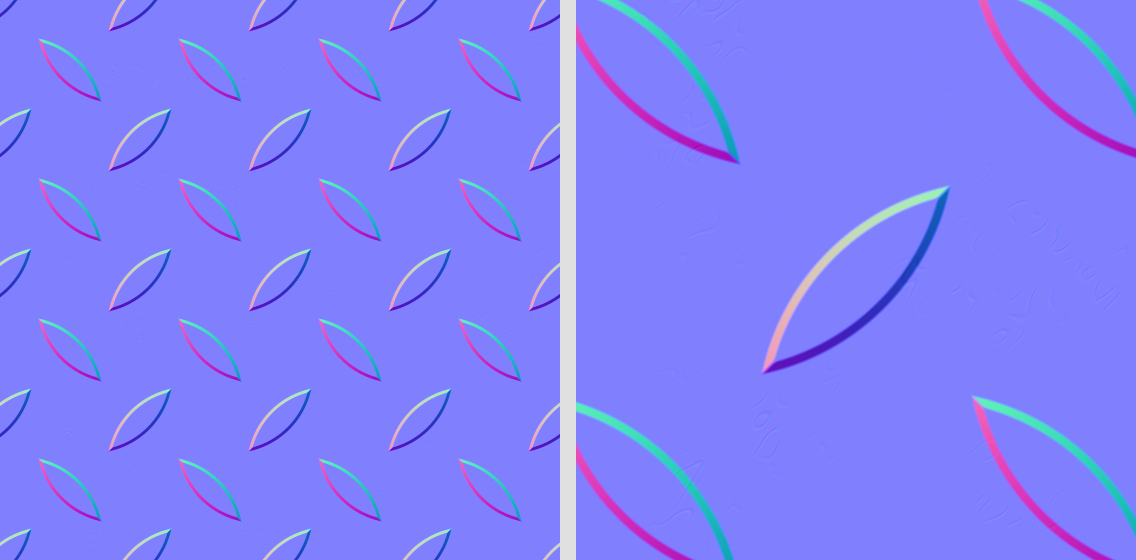
Left, the full canvas; right, a detail of the centre.
Give the GLSL for this texture map, as a three.js fragment shader.

```glsl
// Tangent-space normal map of a tread plate: raised lens-shaped lugs in two diagonal
// directions, staggered on a square grid. Each lug is the overlap of two circles whose
// rim is a narrow bevel; sparse faint scratches from wrapping gradient noise lie between.

varying vec2 vUv;

const float REPEATS = 4.0;           // cells across and down
const float HALF_LENGTH = 0.317;     // lug size, in cells
const float HALF_WIDTH = 0.095;
const float BEVEL_WIDTH = 0.021;
const float EDGE_SOFTNESS = 0.0045;
const float BEVEL_SLOPE = 0.9;       // sideways part of the bevel normal
const float SCRATCH_DEPTH = 0.11;
const float SCRATCH_STEP = 0.001;    // sampling distance, in canvas units
const vec2 SCRATCH_CELLS = vec2(34.0, 76.0);
const float CHIP_CELLS = 46.0;
const float PATCH_CELLS = 11.0;

vec2 gradientAt(vec2 cell, vec2 period) {
  cell = mod(cell, period);
  float h = fract(sin(dot(cell, vec2(127.1, 311.7))) * 43758.5);
  float angle = 6.28318 * h;
  return vec2(cos(angle), sin(angle));
}

// Gradient noise that wraps after a whole number of cells.
float gradientNoise(vec2 p, vec2 period) {
  vec2 i = floor(p);
  vec2 f = p - i;
  vec2 w = f * f * f * (f * (f * 6.0 - 15.0) + 10.0);
  vec2 e = vec2(1.0, 0.0);
  float a = dot(gradientAt(i, period), f);
  float b = dot(gradientAt(i + e.xy, period), f - e.xy);
  float c = dot(gradientAt(i + e.yx, period), f - e.yx);
  float d = dot(gradientAt(i + e.xx, period), f - e.xx);
  return mix(mix(a, b, w.x), mix(c, d, w.x), w.y);
}

// Thin diagonal ridges, chopped into short marks and gathered in patches.
float scratchHeight(vec2 uv) {
  vec2 diagonal = vec2(uv.x + uv.y, uv.y - uv.x) * SCRATCH_CELLS;
  float ridge = 1.0 - smoothstep(0.0, 0.12, abs(gradientNoise(diagonal, SCRATCH_CELLS)));
  float chips = smoothstep(0.05, 0.3, gradientNoise(uv * CHIP_CELLS, vec2(CHIP_CELLS)));
  float patches = smoothstep(0.0, 0.4, gradientNoise(uv * PATCH_CELLS, vec2(PATCH_CELLS)));
  return ridge * chips * patches;
}

vec2 scratchSlope(vec2 uv) {
  float here = scratchHeight(uv);
  float right = scratchHeight(uv + vec2(SCRATCH_STEP, 0.0));
  float above = scratchHeight(uv + vec2(0.0, SCRATCH_STEP));
  return SCRATCH_DEPTH * vec2(right - here, above - here);
}

// Outward direction on the bevel of one lug, fading to zero off the bevel.
vec2 lugBevel(vec2 p, vec2 axis) {
  float radius = (HALF_LENGTH * HALF_LENGTH + HALF_WIDTH * HALF_WIDTH) / (2.0 * HALF_WIDTH);
  vec2 across = vec2(-axis.y, axis.x);
  float along = dot(p, axis);
  float offset = dot(p, across);
  float side = clamp(offset / EDGE_SOFTNESS, -1.0, 1.0);
  vec2 fromCentre = vec2(along, abs(offset) + radius - HALF_WIDTH);
  float reach = length(fromCentre);
  float inside = radius - reach;
  float fromBandEdge = 0.5 * BEVEL_WIDTH - abs(inside - 0.5 * BEVEL_WIDTH);
  float band = smoothstep(-EDGE_SOFTNESS, EDGE_SOFTNESS, fromBandEdge);
  vec2 outward = (axis * fromCentre.x + across * side * fromCentre.y) / reach;
  return outward * band;
}

void main() {
  vec2 grid = vUv * REPEATS;
  vec2 diagonal = vec2(sqrt(0.5));

  // Falling lugs sit in the cell centres, rising lugs on the cell corners.
  vec2 bevel = lugBevel(fract(grid) - 0.5, diagonal * vec2(1.0, -1.0));
  bevel += lugBevel(fract(grid + 0.5) - 0.5, diagonal);

  // The red channel leans toward the lug, the green channel away from it.
  vec2 tilt = bevel * vec2(-BEVEL_SLOPE, BEVEL_SLOPE) + scratchSlope(vUv);
  float facing = sqrt(max(0.0, 1.0 - dot(tilt, tilt)));
  gl_FragColor = vec4(0.5 + 0.5 * vec3(tilt, facing), 1.0);
}
```
